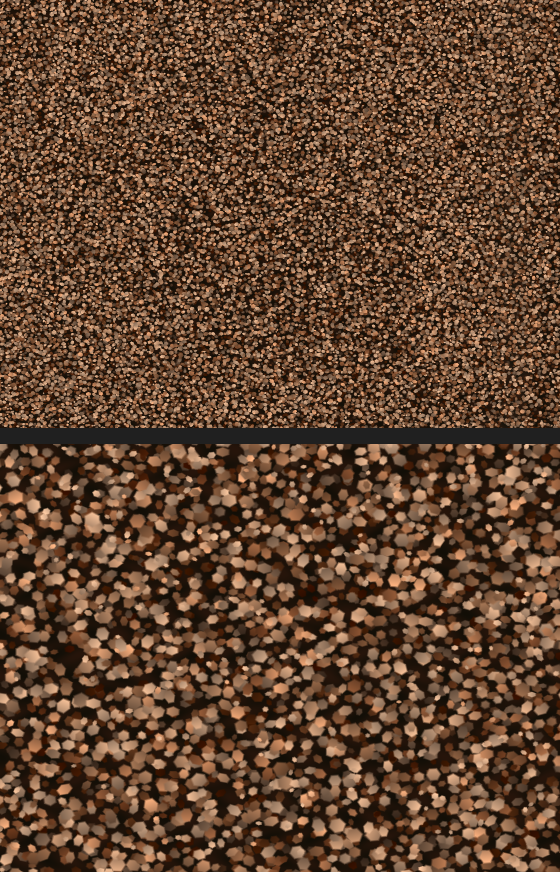
Top, the full canvas; bottom, a detail of the centre.
Write a WebGL 2 fragment shader that draws this texture.

```glsl
#version 300 es
precision highp float;
// Fine mineral grit: angular tan, copper and grey grains over a near-black ground.
// Three layers of scattered hexagonal chips (browns, main grains, tiny glints) are
// laid over each other; layered sines thin and thicken the cover across the sheet.

uniform vec2 u_resolution;
out vec4 fragColor;

// Three random values in 0..1 for a cell of a numbered layer
vec3 hash3(vec2 cell, int layer) {
    uvec3 v = uvec3(ivec3(ivec2(cell) + 64, layer));
    v = v * 1664525u + 1013904223u;
    v.x += v.y * v.z;
    v.y += v.z * v.x;
    v.z += v.x * v.y;
    v ^= v >> 16u;
    v.x += v.y * v.z;
    v.y += v.z * v.x;
    v.z += v.x * v.y;
    return vec3(v >> 8u) / 16777216.0;
}

// Uneven cover: broad drift, small clumps and a dim strip at the right
float coverDrift(vec2 p) {
    float broad = sin(p.x * 5.3 + 1.7 * sin(p.y * 3.1)) + sin(p.y * 7.9 + 2.0 * sin(p.x * 2.7));
    float clump = sin(p.x * 61.0 + 3.0 * sin(p.y * 37.0)) * sin(p.y * 71.0 + 3.0 * sin(p.x * 43.0));
    return 0.025 * broad + 0.09 * clump - 0.07 * smoothstep(1.22, 1.27, p.x);
}

// Distance to the centre of a hexagonal chip
float chipDistance(vec2 q) {
    q = abs(q);
    return max(q.x, 0.5 * q.x + 0.866 * q.y);
}

// Chip colour from dull brown to pale tan, with some greyer and some redder
vec3 chipColor(float tone, float tint) {
    vec3 color = mix(vec3(0.40, 0.25, 0.15), vec3(0.86, 0.68, 0.54), tone);
    vec3 grey = vec3(0.53, 0.43, 0.35) * (0.7 + 0.6 * tone);
    color = mix(color, grey, 0.75 * smoothstep(0.62, 0.8, tint));
    return color * mix(vec3(1.05, 0.94, 0.85), vec3(1.0), smoothstep(0.1, 0.3, tint));
}

// Lay one layer of chips over the colour below
vec3 scatter(vec3 below, vec2 p, float rows, int layer, float density, float radius, vec2 tones) {
    vec2 scale = rows * vec2(0.88, 1.0);
    vec2 g = p * scale;
    vec2 home = floor(g);
    float soft = max(0.12, 0.65 * rows / u_resolution.y);
    for (int y = -1; y <= 1; y++) {
        for (int x = -1; x <= 1; x++) {
            vec2 cell = home + vec2(x, y);
            vec3 place = hash3(cell, layer);
            vec3 kind = hash3(cell, layer + 1);
            vec3 look = hash3(cell, layer + 2);
            if (kind.x > density + coverDrift(cell / scale)) continue;

            // Turn and stretch the chip
            vec2 q = g - cell - place.xy;
            float angle = 6.2832 * place.z;
            q = mat2(cos(angle), -sin(angle), sin(angle), cos(angle)) * q;
            q.y *= 1.0 + 0.5 * kind.y;

            // One side of each chip catches more light
            float size = radius * (0.7 + 0.6 * kind.z);
            float cover = 1.0 - smoothstep(size - soft, size + soft, chipDistance(q));
            vec3 color = chipColor(mix(tones.x, tones.y, look.x), look.y);
            below = mix(below, color * (1.0 + 0.3 * q.x), cover);
        }
    }
    return below;
}

void main() {
    vec2 p = gl_FragCoord.xy / u_resolution.y;

    // Dark ground with a faint green to brown shift
    float shift = 0.5 + 0.5 * sin(p.x * 173.0 + 2.0 * sin(p.y * 131.0)) * sin(p.y * 197.0);
    vec3 color = mix(vec3(0.07, 0.055, 0.025), vec3(0.15, 0.08, 0.04), shift);

    // Brown chips, main grains, then small bright glints
    color = scatter(color, p, 135.0, 10, 0.78, 0.42, vec2(-0.45, 0.12));
    color = scatter(color, p, 112.0, 20, 0.80, 0.45, vec2(0.08, 0.98));
    color = scatter(color, p, 150.0, 30, 0.12, 0.32, vec2(0.7, 1.15));

    // A pale dusty band beside the right edge
    float band = smoothstep(1.10, 1.21, p.x) * (1.0 - smoothstep(1.22, 1.26, p.x));
    color = mix(color, vec3(0.42, 0.33, 0.25), 0.08 * band);

    fragColor = vec4(clamp(color, 0.0, 1.0), 1.0);
}
```
